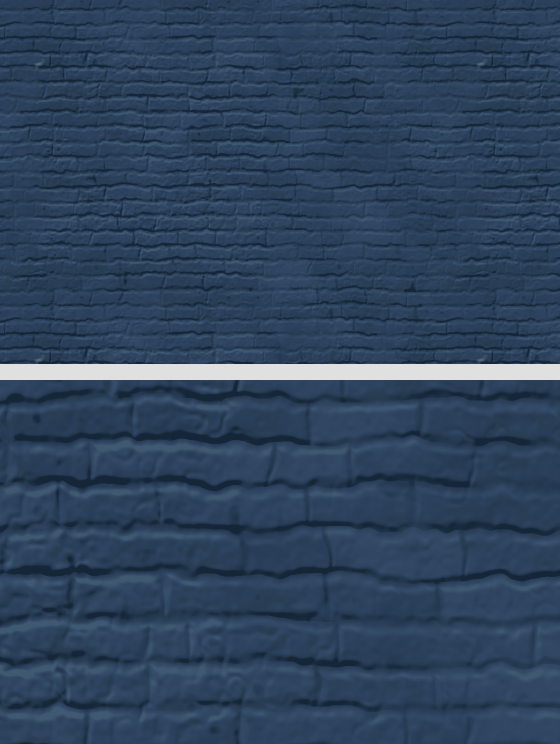
Top, the full canvas; bottom, a detail of the centre.
A Shadertoy shader for this texture:

```glsl
const vec2 COURSES = vec2(24.7, 24.6);   // brick courses per canvas height
const vec2 TILE = vec2(30.0, 20.0);      // repeat size, in courses
const float BRICK_LENGTH = 3.0;          // in courses
const float JOINT_JITTER = 0.65;
const float WARP = 0.26;
const float JOINT_WIDTH = 0.24;
const float ROUGHNESS = 1.1;
const float RELIEF_GAIN = 2.7;
const float SOFT_RELIEF = 0.62;          // relief where paint is thick
const float BASE_TONE = 0.22;
const float GRIME_AMOUNT = 0.6;
const vec2 LIGHT_STEP = vec2(-0.04, 0.10);
const vec2 WORN_X = vec2(2.4, 18.1);     // span of the deeply jointed area
const vec2 CHIP = vec2(2.5, 0.45);       // patch of pale paint chips
const vec3 DEEP = vec3(0.08, 0.15, 0.22);
const vec3 SHADE = vec3(0.14, 0.22, 0.31);
const vec3 PAINT = vec3(0.17, 0.25, 0.36);
const vec3 LIGHT = vec3(0.20, 0.29, 0.40);
const vec3 GLEAM = vec3(0.25, 0.35, 0.45);
const vec3 GRIME = vec3(0.16, 0.24, 0.31);
const vec3 BARE = vec3(0.42, 0.52, 0.60);

float hash(vec2 p) {
    vec3 q = fract(p.xyx * vec3(0.1031, 0.1030, 0.0973));
    q += dot(q, q.yzx + 33.33);
    return fract((q.x + q.y) * q.z);
}

// Value noise that wraps with the tile; TILE * frequency must be whole
float noise(vec2 c, float frequency, float seed) {
    vec2 period = TILE * frequency;
    vec2 p = c * frequency;
    vec2 i = floor(p), f = fract(p);
    f = f * f * (3.0 - 2.0 * f);
    vec2 a = mod(i, period) + seed, b = mod(i + 1.0, period) + seed;
    return mix(mix(hash(a), hash(vec2(b.x, a.y)), f.x),
               mix(hash(vec2(a.x, b.y)), hash(b), f.x), f.y);
}

float fbm(vec2 c, float seed) {
    return 0.5 * noise(c, 1.0, seed) + 0.3 * noise(c, 2.0, seed + 7.0)
         + 0.2 * noise(c, 4.0, seed + 19.0);
}

// Flaked surface: ridges and fine grain, rough in some places only
float flakes(vec2 c) {
    float ridge = abs(noise(c, 2.0, 13.0) + 0.5 * noise(c, 4.0, 23.0) - 0.75);
    float grain = 0.22 * noise(c, 4.0, 31.0) + 0.22 * noise(c, 7.0, 47.0);
    float patchy = smoothstep(0.3, 0.8, noise(c, 0.5, 59.0));
    return 0.3 * noise(c, 1.0, 5.0) + grain + (0.25 + 0.75 * patchy) * smoothstep(0.0, 0.3, ridge) * 0.45;
}

float jointPosition(float i, float row) {
    float jitter = hash(vec2(mod(i, TILE.x / BRICK_LENGTH), row + 37.0)) - 0.5;
    return i + 0.5 * mod(row, 2.0) + JOINT_JITTER * jitter;
}

// x: height, y: place within course, z: distance to end joint, w: brick hash
vec4 wall(vec2 c) {
    vec2 w = c + WARP * (vec2(noise(c, 1.0, 3.0), noise(c, 0.5, 11.0)) - 0.5);
    w += 0.18 * (vec2(noise(c, 2.0, 67.0), noise(c, 2.0, 51.0)) - 0.5);
    w.y += 0.10 * (noise(c, 4.0, 73.0) - 0.5);
    float row = mod(floor(w.y), TILE.y);
    float x = w.x / BRICK_LENGTH;
    float endGap = 9.0, brick = 0.0;
    for (float k = -2.0; k <= 1.0; k++) {
        float i = floor(x) + k;
        float joint = jointPosition(i, row);
        endGap = min(endGap, abs(x - joint) * BRICK_LENGTH);
        if (joint <= x) brick = mod(i, TILE.x / BRICK_LENGTH);
    }
    float place = fract(w.y);
    float filled = 0.14 * noise(c, 1.0, 79.0);   // paint bridging end joints
    float edge = min(0.5 - abs(place - 0.5), endGap + filled);
    float height = smoothstep(0.02, JOINT_WIDTH, edge) + ROUGHNESS * flakes(c);
    return vec4(height, place, endGap, hash(vec2(brick, row + 71.0)));
}

// Strong joints on one side of the tile, filled joints elsewhere
float reliefAt(vec2 c) {
    vec2 t = mod(c - vec2(0.0, 1.0), TILE);
    t.y += 2.0 * noise(c, 0.5, 29.0) - 1.0;
    float worn = smoothstep(WORN_X.x - 0.6, WORN_X.x + 0.6, t.x)
               * (1.0 - smoothstep(WORN_X.y - 0.15, WORN_X.y + 0.15, t.x))
               * smoothstep(4.0, 6.5, t.y);
    return mix(SOFT_RELIEF, 1.0, worn) * (0.65 + 0.7 * noise(c, 0.5, 43.0));
}

vec3 paintedWall(vec2 c) {
    vec4 here = wall(c);
    float relief = reliefAt(c);
    float slope = here.x - wall(c + LIGHT_STEP).x;

    // Slope lighting, brick tint and broad mottling
    float tone = BASE_TONE + RELIEF_GAIN * relief * slope;
    tone += 0.6 * (here.w - 0.5) + 1.1 * (fbm(c, 61.0) - 0.5);
    tone += 0.8 * (noise(c, 0.2, 83.0) - 0.5);

    // Open cracks under bricks and at their ends, and small pits
    float bed = 1.0 - smoothstep(0.03, 0.14, abs(here.y - 0.06));
    float end = 1.0 - smoothstep(0.02, 0.10, here.z);
    float open = smoothstep(0.40, 0.70, noise(c, 0.5, 97.0) * 0.6 + noise(c, 1.0, 89.0) * 0.4);
    float pit = smoothstep(0.86, 0.97, noise(c, 2.0, 113.0)) * noise(c, 0.5, 127.0);
    tone -= relief * open * (1.9 * bed + 1.3 * end) + 1.6 * pit;

    vec3 color = mix(PAINT, LIGHT, clamp(tone, 0.0, 1.0));
    color = mix(color, GLEAM, clamp(tone - 1.0, 0.0, 1.0));
    color = mix(color, SHADE, clamp(-tone, 0.0, 1.0));
    color = mix(color, DEEP, clamp(-tone - 1.0, 0.0, 1.0));

    // Grey grime in the shaded hollows, and pale chips
    float grime = smoothstep(0.5, 0.7, fbm(c, 139.0)) * smoothstep(0.4, -0.3, tone);
    color = mix(color, min(color, GRIME), GRIME_AMOUNT * grime);
    vec2 fromChip = mod(c - CHIP + 0.5 * TILE, TILE) - 0.5 * TILE;
    float chip = 1.0 - smoothstep(0.1, 0.6, length(fromChip));
    return mix(color, BARE, 0.8 * chip * smoothstep(0.5, 0.8, noise(c, 4.0, 151.0)));
}

void mainImage(out vec4 fragColor, in vec2 fragCoord) {
    vec3 color = vec3(0.0);
    for (int k = 0; k < 4; k++) {
        vec2 offset = vec2(k % 2, k / 2) * 0.5 - 0.25;
        color += paintedWall((fragCoord + offset) / iResolution.y * COURSES);
    }
    fragColor = vec4(color * 0.25, 1.0);
}
```
